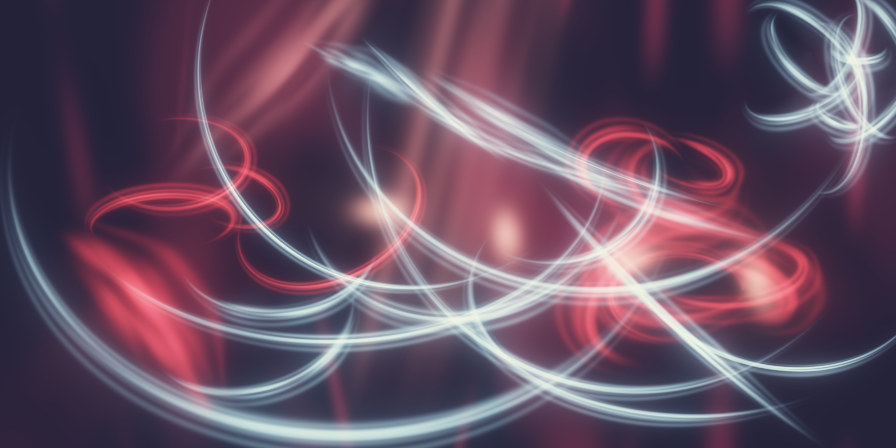
Write a WebGL 1 fragment shader that draws this background.

```glsl
precision highp float;
// Long-exposure light trails: pale sweeping arcs and red loops over a hazy night.
uniform vec2 u_resolution;

const float PI = 3.14159;
const vec3 NIGHT = vec3(0.14, 0.135, 0.225);
const vec3 PEAK = vec3(0.96, 0.96, 0.90);
const vec3 ICE_LIGHT = vec3(0.80, 1.14, 1.42);
const vec3 RED_LIGHT = vec3(1.50, 0.19, 0.22);
const vec3 HOT_LIGHT = vec3(1.90, 1.00, 0.90);
const vec3 HAZE_LIGHT = vec3(0.46, 0.07, 0.12);
const vec3 BEAM_LIGHT = vec3(0.90, 0.38, 0.38);
const float GLOW = 0.16;
const float ICE_GAIN = 1.75;
const float RED_GAIN = 1.15;

float rand(float n) {
  return fract(sin(n * 12.9898 + 1.7) * 43758.5);
}

vec2 gradient(vec2 cell) {
  float a = 2.0 * PI * fract(sin(dot(cell, vec2(127.1, 311.7))) * 43758.5);
  return vec2(cos(a), sin(a));
}

float gradientNoise(vec2 p) {
  vec2 i = floor(p), f = fract(p), e = vec2(1.0, 0.0);
  vec2 u = f * f * (3.0 - 2.0 * f);
  float low = mix(dot(gradient(i), f), dot(gradient(i + e), f - e), u.x);
  float high = mix(dot(gradient(i + e.yx), f - e.yx), dot(gradient(i + 1.0), f - 1.0), u.x);
  return mix(low, high, u.y);
}

// Coordinates of v in a frame turned by the angle a
vec2 turn(vec2 v, float a) {
  float c = cos(a), s = sin(a);
  return vec2(c * v.x + s * v.y, c * v.y - s * v.x);
}

// Tapered, uneven bundle of filaments: d is across the stroke, s runs -1..1 along it
float brush(float d, float s, float width, float seed) {
  float taper = 1.0 - smoothstep(0.2, 1.0, abs(s));
  float w = width * (0.35 + 0.65 * taper);
  float filament = smoothstep(-0.5, 0.4, gradientNoise(vec2(d / width * 1.3, s * 2.0 + seed * 7.3)));
  float surge = 0.75 + 0.9 * gradientNoise(vec2(s * 2.5 + seed, seed * 3.7));
  float side = (d - 2.4 * w) / (0.35 * w + 0.002);
  float core = exp(-d * d / (w * w)) * mix(0.3, 1.6, filament) + 0.25 * exp(-side * side);
  return taper * surge * (core + GLOW * exp(-abs(d) / (w * 3.0)));
}

// Part of an ellipse, centred on the angle mid and reaching span to both sides
float arc(vec2 p, vec2 centre, vec2 radii, float tilt, float mid, float span, float width, float seed) {
  vec2 e = turn(p - centre, tilt) / radii;
  float k = length(e);
  float a = mod(atan(e.y, e.x + 1e-5) - mid + PI, 2.0 * PI) - PI;
  return brush(k * (k - 1.0) / (length(e / radii) + 1e-4), a / span, width, seed);
}

// Nearly straight stroke with a slight bend
float streak(vec2 p, vec2 centre, float angle, float reach, float bend, float width, float seed) {
  vec2 q = turn(p - centre, angle);
  return brush(q.y - bend * q.x * q.x, q.x / reach, width, seed);
}

// Maroon mist and soft upright beams
vec3 backdrop(vec2 p) {
  float cloud = gradientNoise(p * vec2(2.6, 1.3) + 3.4) + 0.5 * gradientNoise(p * vec2(6.0, 2.5) + 8.1);
  float offset = (p.x - 1.15) / 0.6;
  vec3 light = HAZE_LIGHT * smoothstep(-0.1, 0.5, cloud) * (0.2 + exp(-offset * offset));
  float d = (p.x - 0.98 - 0.25 * (p.y - 0.5)) / 0.13;
  float fibre = 0.7 + 0.8 * gradientNoise(vec2(d * 2.5, p.y * 1.5));
  float ray = 0.6 * exp(-pow(d * 5.0 + 3.5, 2.0));
  light += BEAM_LIGHT * (0.65 * exp(-d * d) * fibre + ray) * smoothstep(0.0, 0.5, p.y);
  for (int i = 0; i < 7; i++) {
    float n = float(i);
    float x = p.x - 2.0 * fract(0.1 + n * 0.618) + (rand(n) - 0.5) * 0.5 * (p.y - 0.5);
    float fade = smoothstep(-0.1, 0.4, gradientNoise(vec2(n * 3.7, p.y * 2.0 + n)));
    light += HAZE_LIGHT * fade * exp(-pow(x / mix(0.008, 0.04, rand(n + 20.0)), 2.0));
  }
  return light + BEAM_LIGHT * 0.7 * streak(p, vec2(0.66, 0.86), 0.85, 0.42, 0.2, 0.05, 2.0);
}

// Red loops right of the middle, every third one further left, and a row of hot spots
vec3 redTrails(vec2 p) {
  float sum = 1.4 * streak(p, vec2(0.33, 0.3), -0.9, 0.29, -0.4, 0.05, 5.0), heat = 0.0;
  for (int i = 0; i < 12; i++) {
    float n = float(i), r = rand(n + 40.0), left = step(1.5, mod(n, 3.0));
    vec2 centre = mix(vec2(1.47, 0.53), vec2(0.65, 0.45), left);
    centre += (vec2(rand(n + 50.0), rand(n + 60.0)) - 0.5) * vec2(0.6, 0.4);
    vec2 radii = mix(0.08, 0.22, r) * vec2(1.0, mix(0.4, 0.8, rand(n + 70.0)));
    float width = mix(0.010, 0.036, rand(n + 80.0)) * (1.0 - 0.65 * left);
    sum += arc(p, centre, radii, r - 0.5, n * 2.4, 2.4, width, n);
  }
  for (int i = 0; i < 4; i++) {
    float n = float(i);
    vec2 q = turn(p - vec2(0.85 + 0.28 * n, 0.53 - 0.055 * n), n * 1.7) / vec2(0.05, 0.03);
    heat += exp(-dot(q, q)) + 0.2 * exp(-length(q) * 0.6);
  }
  return RED_LIGHT * RED_GAIN * sum + HOT_LIGHT * heat;
}

// Pale trails: hanging sweeps, falling diagonals and a knot of curls
float iceTrails(vec2 p) {
  float sum = 0.9 * arc(p, vec2(0.77, 0.62), vec2(0.75, 0.59), 0.0, -1.8, 1.6, 0.018, 1.0);
  sum += 1.2 * streak(p, vec2(1.5, 0.28), -0.75, 0.45, 0.15, 0.012, 3.0);
  for (int i = 0; i < 10; i++) {
    float n = float(i), r = rand(n + 100.0), rx = mix(0.2, 0.7, fract(0.05 + n * 0.755));
    float ry = rx * mix(0.55, 1.05, rand(n + 110.0));
    vec2 centre = vec2(mix(0.45, 1.75, fract(0.13 + n * 0.618)), mix(0.02, 0.42, fract(0.7 + n * 0.57)) + ry);
    float mid = -0.5 * PI + (rand(n + 120.0) - 0.5) * 1.5;
    sum += arc(p, centre, vec2(rx, ry), r * 0.7 - 0.35, mid, 1.35, mix(0.005, 0.013, r), n);
    // Feathered diagonals get shorter and finer toward the upper left
    centre = mix(vec2(0.78, 0.87), vec2(1.42, 0.53), n / 9.0) + vec2(0.0, 0.12 * rand(n + 150.0) - 0.06);
    float reach = mix(0.12, 0.34, n / 9.0);
    sum += 0.6 * streak(p, centre, 0.5 * r - 0.75, reach, 0.25, mix(0.004, 0.02, rand(n + 140.0)), n);
    // Curls crowd the upper right
    centre = vec2(1.87, 0.83) + 0.08 * vec2(cos(n * 2.4), sin(n * 2.4));
    sum += 0.8 * arc(p, centre, mix(0.05, 0.2, r) * vec2(1.0, 0.5), n * 0.4 - 1.2, -1.6, 1.8, 0.009, n);
  }
  return sum;
}

void main() {
  vec2 p = gl_FragCoord.xy / u_resolution.y;
  vec3 light = backdrop(p) + redTrails(p) + ICE_LIGHT * ICE_GAIN * iceTrails(p);
  gl_FragColor = vec4(PEAK - (PEAK - NIGHT) * exp(-light), 1.0);
}
```
